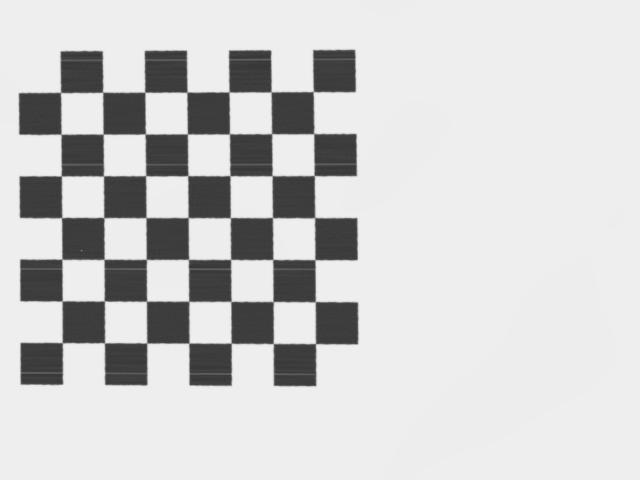
Give the GLSL for this pattern, as a WebGL 1 fragment shader.

```glsl
precision highp float;
// A printed eight by eight checkerboard, slightly skewed, on pale paper.
// The page is mapped into board cells; soft square waves make the checks,
// and periodic scan lines with stretched gradient noise texture the ink.

uniform vec2 u_resolution;

#define CELLS 8.0
#define PAPER_TONE 0.932
#define INK_TONE 0.238
#define EDGE_SOFTNESS 0.026
#define EDGE_WOBBLE 0.012
#define LINE_START 0.22
#define LINE_PERIOD 2.5
#define LINE_WIDTH 0.024
#define LINE_GLOW 0.12
#define STREAK_GAIN 0.03
#define GRAIN_GAIN 0.02

vec2 hashGradient(vec2 cell) {
  float h = fract(sin(dot(cell, vec2(127.1, 311.7))) * 43758.5);
  return vec2(cos(6.2832 * h), sin(6.2832 * h));
}

float gradientNoise(vec2 p) {
  vec2 i = floor(p);
  vec2 f = p - i;
  vec2 w = f * f * f * (f * (f * 6.0 - 15.0) + 10.0);
  vec2 e = vec2(1.0, 0.0);
  float a = dot(hashGradient(i), f);
  float b = dot(hashGradient(i + e.xy), f - e.xy);
  float c = dot(hashGradient(i + e.yx), f - e.yx);
  float d = dot(hashGradient(i + e.xx), f - e.xx);
  return mix(mix(a, b, w.x), mix(c, d, w.x), w.y);
}

// Page position (y down, height 1) to cell coordinates on the bowed board.
vec2 boardCoords(vec2 page) {
  float across = (page.x - 0.0387) / 0.7014;
  float top = mix(0.1073, 0.1042, across);
  float bottom = mix(0.8012, 0.8049, across);
  float v = (page.y - top) / (bottom - top);
  float left = 0.0387 + v * (0.0073 - 0.0028 * v);
  float right = 0.7401 + v * (0.0104 - 0.0038 * v);
  return CELLS * vec2((page.x - left) / (right - left), v);
}

// Soft wave that changes sign at each inner grid line only.
float squareWave(float x, float soft) {
  float line = clamp(floor(x + 0.5), 1.0, CELLS - 1.0);
  float side = 1.0 - 2.0 * mod(line, 2.0);
  return side * (2.0 * smoothstep(-soft, soft, x - line) - 1.0);
}

// Ink coverage: alternating cells clipped to the board.
float inkCoverage(vec2 board, float soft) {
  float checks = 0.5 - 0.5 * squareWave(board.x, soft) * squareWave(board.y, soft);
  vec2 inset = min(board, CELLS - board);
  vec2 inside = smoothstep(-soft, soft, inset);
  return checks * inside.x * inside.y;
}

void main() {
  vec2 page = gl_FragCoord.xy / u_resolution.y;
  page.y = 1.0 - page.y;
  vec2 board = boardCoords(page);
  float pixel = CELLS / (0.7 * u_resolution.y);

  // Ragged, softly printed edges with a faint wider rim
  vec2 wobble = EDGE_WOBBLE * vec2(gradientNoise(board * 9.0),
                                   gradientNoise(board * 9.0 + 41.3));
  float soft = max(EDGE_SOFTNESS, 0.7 * pixel);
  float sharp = inkCoverage(board + wobble, soft);
  float rim = inkCoverage(board + wobble, 2.4 * soft);
  float coverage = mix(sharp, rim, 0.25);

  // Scan lines and the weaker streaks that gather around them
  float offset = mod(board.y - LINE_START + 0.5 * LINE_PERIOD, LINE_PERIOD)
               - 0.5 * LINE_PERIOD;
  float lineWidth = max(LINE_WIDTH, 0.6 * pixel);
  float scanLine = 1.0 - smoothstep(0.3 * lineWidth, 1.5 * lineWidth, abs(offset));
  float nearLine = exp(-4.0 * offset * offset);
  float streak = gradientNoise(vec2(board.x * 0.6, board.y * 15.0));
  float grain = gradientNoise(board * 22.0);

  float ink = INK_TONE + LINE_GLOW * scanLine
            + STREAK_GAIN * streak * (0.3 + nearLine) + GRAIN_GAIN * grain;

  // One pale fleck in the ink
  float fleck = 1.0 - smoothstep(0.001, 0.003, length(page - vec2(0.170, 0.522)));
  ink += 0.2 * fleck;

  float paper = PAPER_TONE + 0.003 * gradientNoise(page * 3.0);
  gl_FragColor = vec4(vec3(mix(paper, ink, coverage)), 1.0);
}
```
